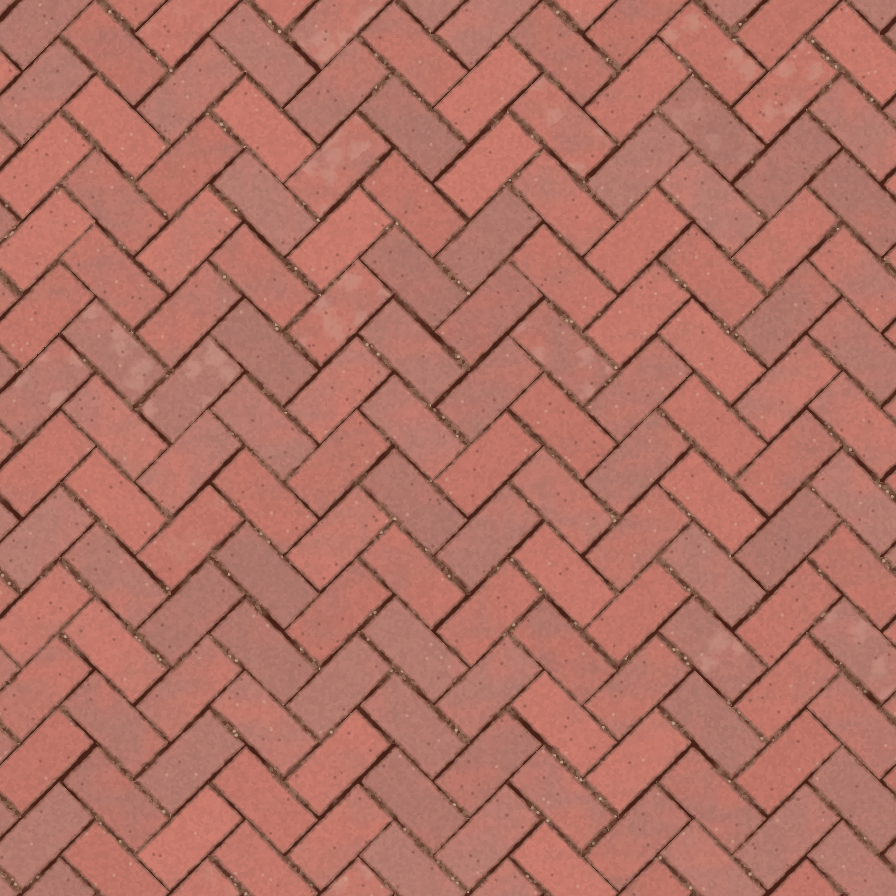
A Shadertoy shader for this texture:

```glsl
// Diagonal herringbone paving of worn red bricks with dark, sandy joints.

float hash(vec2 p) {
    vec3 h = fract(vec3(p.xyx) * 0.1031);
    h += dot(h, h.yzx + 33.33);
    return fract((h.x + h.y) * h.z);
}

vec2 hash2(vec2 p) {
    return vec2(hash(p + 11.0), hash(p + 57.0));
}

// Cellular noise, n cells per canvas: distance to the nearest seed, and its random value.
vec2 cellular(vec2 uv, float n) {
    vec2 p = uv * n, base = floor(p);
    vec2 nearest = vec2(9.0, 0.0);
    for (int y = -1; y <= 1; y++)
    for (int x = -1; x <= 1; x++) {
        vec2 cell = base + vec2(x, y);
        vec2 wrapped = mod(cell, n);
        float d = length(cell + hash2(wrapped) - p);
        if (d < nearest.x) nearest = vec2(d, hash(wrapped + 3.0));
    }
    return nearest;
}

// Layered sines with whole frequencies, about -1 to 1.
float waves(vec2 uv, float f) {
    vec2 p = 6.28318 * f * uv;
    float s = sin(2.0 * p.x + 3.0 * p.y + 1.5 * sin(4.0 * p.y - p.x));
    s += 0.7 * sin(5.0 * p.x - 4.0 * p.y + 1.3 * sin(3.0 * p.x + 2.0 * p.y));
    s += 0.5 * sin(9.0 * p.y + 7.0 * p.x + 2.0 * sin(6.0 * p.x - 5.0 * p.y));
    return s / 1.8;
}

void mainImage(out vec4 fragColor, in vec2 fragCoord) {
    vec2 uv = fragCoord / iResolution.xy;
    float px = 17.0 / min(iResolution.x, iResolution.y);

    // Turn the canvas by 45 degrees; one unit is a brick width.
    vec2 q = 12.0 * uv - vec2(0.29, 0.04);
    vec2 grid = vec2(q.x + q.y, q.y - q.x);

    // Find the brick: four square cells along a row hold two halves of each direction.
    vec2 cell = floor(grid);
    float k = mod(cell.x - cell.y, 4.0);
    bool rising = k < 1.5;
    vec2 centre = cell + (rising ? vec2(1.0 - k, 0.5) : vec2(0.5, k - 2.0));
    vec2 id = mod(2.0 * vec2(centre.x - centre.y, centre.x + centre.y), 48.0);
    vec2 local = rising ? grid - centre : (grid - centre).yx;

    // Lay each brick slightly off, then measure the rounded inset from its edge.
    local += 0.05 * (hash2(id) - 0.5);
    local.y += 0.03 * (hash(id + 5.0) - 0.5) * local.x;
    vec2 edge = vec2(1.0, 0.5) - abs(local);
    vec2 corner = 0.06 - edge;
    float inset = 0.06 - length(max(corner, 0.0)) - min(max(corner.x, corner.y), 0.0);
    inset += 0.012 * waves(uv, 9.0);

    vec2 grain = cellular(uv, 256.0);
    vec2 grit = cellular(uv, 150.0);
    vec2 blotch = cellular(uv + 0.004 * waves(uv, 8.0), 36.0);

    // Brick face: red to greyish, with soft mottling and fine grain.
    float tone = hash(id + 21.0);
    float mottle = waves(uv + hash2(id + 9.0), 2.0);
    vec3 face = mix(vec3(0.765, 0.468, 0.412), vec3(0.69, 0.472, 0.428),
                    smoothstep(0.2, 1.0, tone + 0.22 * mottle));
    face *= 1.0 + 0.07 * (grain.y - 0.5) + 0.05 * (hash(id + 33.0) - 0.5);

    // Pale scuffs on a few bricks, rare dark pits and light chips.
    float scuffed = smoothstep(0.82, 0.95, hash(id + 41.0));
    float patchy = smoothstep(0.55, 0.15, blotch.x) * step(0.45, blotch.y);
    face = mix(face, vec3(0.80, 0.60, 0.54), 0.5 * scuffed * patchy);
    float speck = smoothstep(0.4, 0.15, grit.x);
    face = mix(face, vec3(0.50, 0.30, 0.26), 0.5 * speck * step(0.975, grit.y));
    face = mix(face, vec3(0.82, 0.63, 0.55), 0.6 * speck * step(grit.y, 0.012));

    // Joint: dark gap, filled with more sand where it falls to the right.
    bool longEdge = edge.y < edge.x;
    float sandy = smoothstep(-0.4, 0.9, waves(uv, 2.0) + (rising == longEdge ? -0.35 : 0.45));
    vec3 joint = mix(vec3(0.28, 0.13, 0.09), vec3(0.56, 0.41, 0.33), sandy * (0.35 + 0.65 * grain.y));
    joint = mix(joint, vec3(0.74, 0.62, 0.52), sandy * speck * step(0.8, grit.y));

    // Dirty worn rim between joint and face.
    vec3 rim = mix(vec3(0.53, 0.34, 0.29), vec3(0.63, 0.44, 0.38), grain.y);
    float gap = 0.022 + 0.018 * sandy;
    vec3 colour = mix(joint, rim, smoothstep(gap - px, gap + px, inset));
    colour = mix(colour, face, smoothstep(gap + 0.015, gap + 0.05 + px, inset));
    fragColor = vec4(colour, 1.0);
}
```
